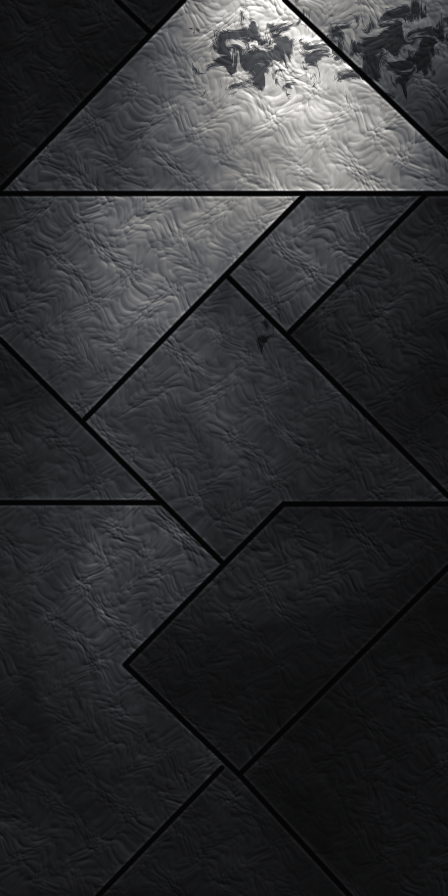
This background is drawn by a Shadertoy shader. Its source:

```glsl
// Dark slate panels with diagonal seams, worn grit and a bright glow at the top.

// Soft bell of radius r around c
float blob(vec2 p, vec2 c, vec2 r) {
    vec2 q = (p - c) / r;
    return exp(-dot(q, q));
}

// Distance to the segment a-b
float segment(vec2 p, vec2 a, vec2 b) {
    vec2 d = b - a;
    return length(p - a - d * clamp(dot(p - a, d) / dot(d, d), 0.0, 1.0));
}

// 1 on the left of the line a-b, 0 on the right
float leftOf(vec2 p, vec2 a, vec2 b) {
    vec2 d = normalize(b - a), q = p - a;
    return smoothstep(-0.002, 0.002, d.x * q.y - d.y * q.x);
}

vec2 hash2(vec2 c) {
    vec3 h = fract(c.xyx * vec3(0.1031, 0.1030, 0.0973));
    h += dot(h, h.yzx + 33.33);
    return fract((h.xx + h.yz) * h.zy);
}

// Smoothed cellular noise
float cells(vec2 q) {
    vec2 id = floor(q), f = fract(q);
    float sum = 0.0;
    for (int j = -1; j <= 1; j++)
        for (int i = -1; i <= 1; i++) {
            vec2 o = vec2(i, j);
            vec2 d = o + hash2(id + o) - f;
            sum += exp(-9.0 * dot(d, d));
        }
    return -log(sum + 0.001) / 9.0;
}

// Layered, warped sines, about -1 to 1
float waves(vec2 q) {
    float sum = 0.0, amp = 0.5;
    for (int i = 0; i < 5; i++) {
        q = mat2(0.8, 0.6, -0.6, 0.8) * q * 1.8 + 1.7;
        q += 0.7 * sin(q.yx * 1.1);
        sum += amp * sin(q.x + sin(q.y));
        amp *= 0.62;
    }
    return sum;
}

// Stone surface height: grit in three sizes and two creases
float height(vec2 p) {
    vec2 q = p + 0.012 * sin(p.yx * 47.0 + 2.0 * sin(p * 31.0));
    float h = 0.45 * cells(q * 85.0) + 0.6 * cells(q * 42.0) + 0.6 * cells(q * 17.0);
    float crease = min(segment(q, vec2(0.27, 1.08), vec2(0.52, 1.17)),
                       segment(q, vec2(0.37, 0.86), vec2(0.48, 0.77)));
    return h + 0.35 * exp(-crease * 180.0);
}

float seams(vec2 p) {
    float d = abs(p.y - 1.568);
    d = min(d, segment(p, vec2(0.26, 2.0), vec2(0.333, 1.93)));
    d = min(d, segment(p, vec2(0.411, 2.0), vec2(0.0, 1.575)));
    d = min(d, segment(p, vec2(0.635, 2.0), vec2(1.0, 1.651)));
    d = min(d, segment(p, vec2(0.677, 1.563), vec2(0.188, 1.063)));
    d = min(d, segment(p, vec2(0.948, 1.563), vec2(0.646, 1.258)));
    d = min(d, segment(p, vec2(0.508, 1.383), vec2(1.0, 0.893)));
    d = min(d, segment(p, vec2(0.0, 1.242), vec2(0.495, 0.745)));
    d = min(d, segment(p, vec2(0.0, 0.878), vec2(0.357, 0.878)));
    d = min(d, segment(p, vec2(0.633, 0.875), vec2(1.0, 0.875)));
    d = min(d, segment(p, vec2(0.633, 0.875), vec2(0.279, 0.516)));
    d = min(d, segment(p, vec2(0.279, 0.516), vec2(0.534, 0.271)));
    d = min(d, segment(p, vec2(0.534, 0.271), vec2(0.781, 0.0)));
    d = min(d, segment(p, vec2(1.0, 0.734), vec2(0.534, 0.271)));
    return min(d, segment(p, vec2(0.495, 0.286), vec2(0.219, 0.0)));
}

// Light on each panel, painted from the bottom up
float panelLight(vec2 p) {
    float rise = leftOf(p, vec2(0.188, 1.063), vec2(0.677, 1.563));
    float fall = leftOf(p, vec2(0.0, 1.242), vec2(0.495, 0.745));
    float upper = leftOf(p, vec2(0.508, 1.383), vec2(1.0, 0.893));
    float far = 1.0 - leftOf(p, vec2(0.646, 1.258), vec2(0.948, 1.563));
    float slope = leftOf(p, vec2(0.279, 0.516), vec2(0.534, 0.271));
    float low = (1.0 - leftOf(p, vec2(0.279, 0.516), vec2(0.633, 0.875))) * step(p.y, 0.876);
    float foot = 1.0 - leftOf(p, vec2(0.219, 0.0), vec2(0.495, 0.286));

    float v = 0.09 + 0.11 * blob(p, vec2(0.25, 0.8), vec2(0.3, 0.35));
    v = mix(v, 0.08, foot * (1.0 - slope));
    v = mix(v, 0.09 + 0.17 * blob(p, vec2(0.38, 1.18), vec2(0.35, 0.32)), fall);
    v = mix(v, 0.065 + 0.05 * blob(p, vec2(0.55, 0.72), vec2(0.3, 0.2)), low * slope);
    float sheen = 0.5 * blob(p, vec2(0.56, 1.6), vec2(0.3, 0.24));
    v = mix(v, 0.11 + sheen + 0.2 * blob(p, vec2(0.3, 1.25), vec2(0.2, 0.25)), rise * fall);
    v = mix(v, 0.11 + 0.17 * blob(p, vec2(0.62, 1.5), vec2(0.22, 0.25)), upper * (1.0 - rise));
    v = mix(v, 0.075 + 0.05 * blob(p, vec2(0.85, 1.4), vec2(0.2, 0.2)), upper * far);

    float crown = 0.15 + 0.72 * blob(p, vec2(0.67, 1.84), vec2(0.27, 0.42));
    crown += 0.15 * blob(p, vec2(0.62, 2.0), vec2(0.12, 0.16));
    float corner = 0.09 + 0.5 * blob(p, vec2(0.77, 2.0), vec2(0.25, 0.22));
    crown = mix(crown, 0.07, leftOf(p, vec2(0.0, 1.575), vec2(0.411, 2.0)));
    crown = mix(crown, corner, leftOf(p, vec2(0.635, 2.0), vec2(1.0, 1.651)));
    return mix(v, crown, step(1.568, p.y));
}

void mainImage(out vec4 fragColor, in vec2 fragCoord) {
    vec2 p = fragCoord / iResolution.xy * vec2(1.0, 2.0);
    float pixel = 1.0 / iResolution.x;

    // Relief and stains
    float cloud = waves(p * 4.0), grain = waves(p * 38.0);
    float relief = height(p + vec2(0.0012, 0.0032)) - height(p);
    float v = panelLight(p) * (1.0 + 0.24 * cloud + 0.07 * grain);
    v *= clamp(1.0 + relief * (1.5 + 0.6 * cloud), 0.4, 1.9);

    // Dark pitted patches
    float worn = blob(p, vec2(0.56, 1.87), vec2(0.15, 0.1)) + blob(p, vec2(0.88, 1.9), vec2(0.18, 0.14))
               + 0.7 * blob(p, vec2(0.59, 1.25), vec2(0.09, 0.08));
    v *= 1.0 - 0.65 * smoothstep(0.45, 0.8, worn + 0.45 * grain + 0.25 * cloud - 0.15);

    // Seams with a faint bevel
    float d = seams(p);
    v += (0.02 + 0.25 * v) * exp(-abs(d - 0.009) * 450.0);
    v = mix(0.015, v, smoothstep(0.0055 - pixel, 0.0055 + pixel, d));

    vec3 tint = mix(vec3(0.97, 0.99, 1.05), vec3(1.01, 1.0, 0.98), smoothstep(0.2, 0.6, v));
    fragColor = vec4(clamp(v * tint, 0.0, 1.0), 1.0);
}
```
